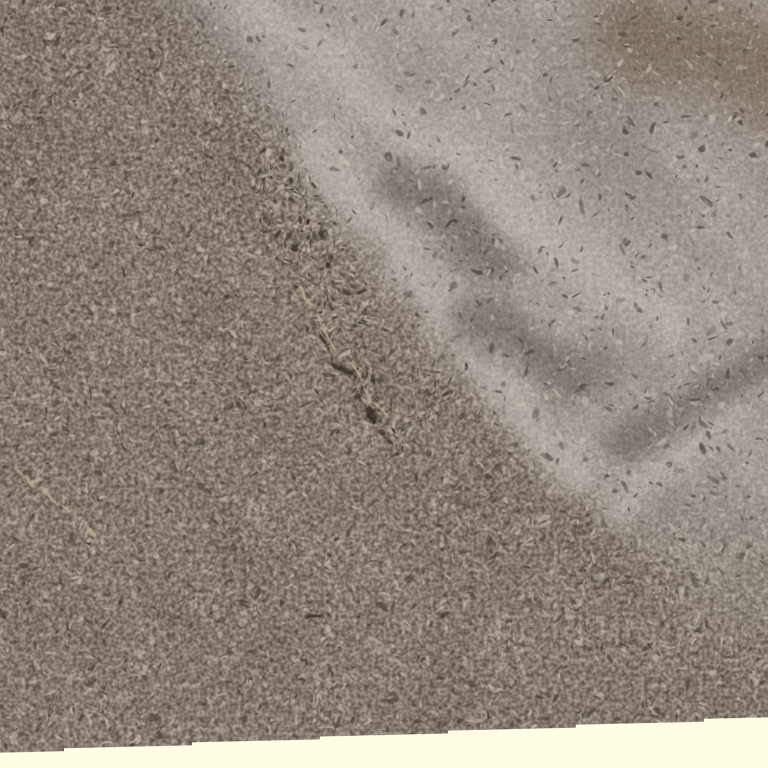
Write a three.js fragment shader that draws this texture.

```glsl
varying vec2 vUv;

const vec3 STONE = vec3(0.515, 0.474, 0.433);
const vec3 VEIL = vec3(0.625, 0.598, 0.572);
const vec3 STREAK = vec3(0.715, 0.69, 0.66);
const vec3 SHADE = vec3(0.46, 0.435, 0.405);
const vec3 RUST = vec3(0.47, 0.41, 0.345);
const vec3 PIT = vec3(0.19, 0.16, 0.135);
const vec3 CHIP = vec3(0.79, 0.76, 0.70);
const vec3 VEIN = vec3(0.76, 0.69, 0.56);
const vec3 BORDER = vec3(1.0, 0.995, 0.895);
const vec2 ACROSS = vec2(0.757, 0.654);  // normal of the veil front
const float FRONT = 0.81;                // distance of the front from the origin
const float GRAIN = 0.27;
const float PIT_CELLS = 125.0;
const float CHIP_CELLS = 145.0;

float hash(vec2 p) {
  vec3 q = fract(vec3(p.xyx) * 0.1031);
  q += dot(q, q.yzx + 33.33);
  return fract((q.x + q.y) * q.z);
}

vec2 gradient(vec2 cell) {
  float a = 6.2832 * hash(cell);
  return vec2(cos(a), sin(a));
}

float noise(vec2 p) {
  vec2 i = floor(p), f = fract(p);
  vec2 u = f * f * f * (f * (f * 6.0 - 15.0) + 10.0);
  vec2 e = vec2(1.0, 0.0);
  float low = mix(dot(gradient(i), f), dot(gradient(i + e), f - e), u.x);
  float high = mix(dot(gradient(i + e.yx), f - e.yx), dot(gradient(i + 1.0), f - 1.0), u.x);
  return mix(low, high, u.y);
}

float fbm(vec2 p) {
  float sum = 0.0, amp = 1.0;
  for (int k = 0; k < 4; k++) {
    sum += amp * noise(p);
    p = mat2(1.6, 1.2, -1.2, 1.6) * p + 7.3;
    amp *= 0.55;
  }
  return sum;
}

float segment(vec2 p, vec2 a, vec2 b) {
  vec2 d = b - a;
  return length(p - a - d * clamp(dot(p - a, d) / dot(d, d), 0.0, 1.0));
}

// Soft band, fading from the segment outwards
float band(vec2 p, vec2 a, vec2 b, float width) {
  return 1.0 - smoothstep(0.0, width, segment(p, a, b));
}

// Irregular elongated specks scattered on a jittered grid
float specks(vec2 p, float cells, float density, float seed) {
  vec2 g = p * cells, base = floor(g);
  float cover = 0.0;
  for (int y = -1; y <= 1; y++) {
    for (int x = -1; x <= 1; x++) {
      vec2 id = base + vec2(float(x), float(y)), key = id + seed;
      vec2 d = g - id - vec2(hash(key + 11.0), hash(key + 27.0));
      vec2 axis = gradient(key + 43.0);
      d = vec2(dot(d, axis) * 0.65, dot(d, vec2(-axis.y, axis.x)) * 1.25);
      float radius = mix(0.22, 0.55, pow(hash(key + 61.0), 2.0));
      float shape = 1.0 - smoothstep(radius - 0.2, radius + 0.15, length(d));
      float strength = mix(0.35, 1.0, hash(key + 83.0));
      cover = max(cover, shape * strength * step(hash(key), density));
    }
  }
  return cover;
}

void main() {
  vec2 p = vUv;
  vec2 soft = p + 0.022 * vec2(fbm(p * 9.0), fbm(p * 9.0 + 40.0));
  vec2 rough = p + 0.012 * vec2(noise(p * 38.0), noise(p * 38.0 + 20.0));
  float clump = fbm(p * 13.0 + 5.0);

  // Brown stone under a pale grey veil
  float front = dot(soft, ACROSS) - FRONT;
  float veil = smoothstep(-0.02, 0.05, front) * smoothstep(0.08, 0.46, soft.y);
  vec3 color = mix(STONE, VEIL, veil);
  vec2 drift = vec2(dot(p, vec2(ACROSS.y, -ACROSS.x)) * 4.0, dot(p, ACROSS) * 11.0);
  color += 0.055 * fbm(drift) * mix(0.5, 1.0, veil) + 0.02 * clump;

  // Diagonal streaks, shaded hollows and a rusty corner
  float light = band(soft, vec2(0.41, 0.80), vec2(0.75, 0.38), 0.06);
  light = max(light, band(soft, vec2(0.33, 1.0), vec2(0.87, 0.57), 0.065));
  light = max(light, 0.8 * band(soft, vec2(0.80, 0.34), vec2(0.95, 0.47), 0.05));
  float dark = band(soft, vec2(0.53, 0.76), vec2(0.65, 0.66), 0.06);
  dark = max(dark, band(soft, vec2(0.62, 0.58), vec2(0.76, 0.52), 0.06));
  dark = max(dark, band(soft, vec2(0.81, 0.42), vec2(1.0, 0.53), 0.045));
  color = mix(color, STREAK, light * 0.85);
  color = mix(color, SHADE, dark * 0.75);
  color = mix(color, RUST, 0.75 * band(soft, vec2(0.84, 0.96), vec2(1.0, 0.91), 0.13));

  // Fine grain, weaker under the veil
  float calm = max(veil * 0.55, light * 0.65);
  float grain = 0.55 * noise(p * 118.0 + 3.0) + 0.75 * noise(p.yx * 211.0 + 9.0);
  color += GRAIN * grain * (1.0 - calm) * vec3(1.0, 0.99, 0.97);

  // Pits and chips, crowded along the fracture
  float fracture = max(band(rough, vec2(0.37, 0.78), vec2(0.44, 0.60), 0.06),
                       band(rough, vec2(0.40, 0.63), vec2(0.51, 0.43), 0.035));
  fracture = max(fracture, 0.5 * band(rough, vec2(0.51, 0.44), vec2(0.61, 0.52), 0.02));
  float crowd = clamp(0.16 + 0.2 * clump + 0.4 * fracture, 0.03, 0.6);
  float pits = specks(rough, PIT_CELLS, crowd * (1.0 - 0.6 * calm), 0.0);
  float chips = specks(rough, CHIP_CELLS, (crowd + 0.06) * (1.0 - 0.4 * calm), 300.0);
  color = mix(color, PIT, pits * mix(0.55, 0.85, fracture));
  color = mix(color, CHIP, chips * 0.62);

  // Pale veins with dark undersides
  float vein = min(segment(rough, vec2(0.03, 0.385), vec2(0.14, 0.29)),
                   segment(rough, vec2(0.385, 0.63), vec2(0.51, 0.44)));
  float under = min(segment(rough, vec2(0.41, 0.575), vec2(0.505, 0.43)),
                    segment(rough, vec2(0.39, 0.195), vec2(0.43, 0.20)));
  float broken = smoothstep(-0.25, 0.15, noise(p * 55.0));
  color = mix(color, PIT, 0.8 * broken * (1.0 - smoothstep(0.001, 0.0045, under)));
  color = mix(color, VEIN, 0.75 * broken * (1.0 - smoothstep(0.0005, 0.0032, vein)));

  // Cream border under a slightly stepped, sloping edge
  float edge = 0.02 + 0.046 * mix(p.x, floor(p.x * 6.0 + 0.5) / 6.0, 0.5);
  color = mix(BORDER, color, smoothstep(edge - 0.001, edge + 0.001, p.y));
  gl_FragColor = vec4(clamp(color, 0.0, 1.0), 1.0);
}
```
